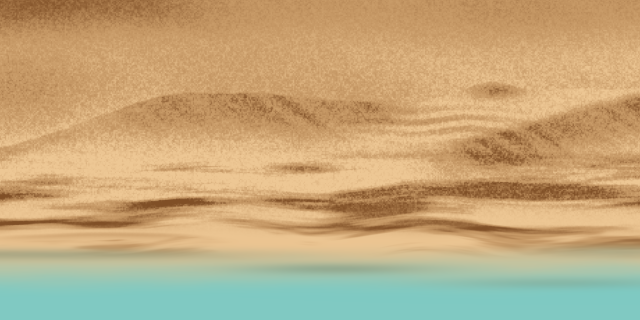
This texture is drawn by a Shadertoy shader. Its source:

```glsl
// Wind-blown sand dunes with rippled foreground, fading into a calm teal shore.

float hash(vec2 p) {
    vec3 q = fract(p.xyx * vec3(0.1031, 0.1030, 0.0973));
    q += dot(q, q.yzx + 33.33);
    return fract((q.x + q.y) * q.z);
}

float noise(vec2 p) {
    vec2 i = floor(p), f = fract(p);
    f = f * f * (3.0 - 2.0 * f);
    return mix(mix(hash(i), hash(i + vec2(1, 0)), f.x),
               mix(hash(i + vec2(0, 1)), hash(i + vec2(1, 1)), f.x), f.y);
}

float fbm(vec2 p) {
    float sum = 0.0, amp = 0.5;
    for (int i = 0; i < 4; i++) {
        sum += amp * noise(p);
        p = p * 2.03 + 17.3;
        amp *= 0.5;
    }
    return sum / 0.9375;
}

float blob(vec2 p, vec2 center, vec2 radius) {
    vec2 q = (p - center) / radius;
    return exp(-dot(q, q));
}

// Shaded hollow: crisp upper rim, long soft lower side, tapered ends.
float hollow(vec2 p, vec2 center, float halfLength, float depth) {
    float u = (p.x - center.x) / halfLength;
    float rim = center.y - 0.012 * u * u + 0.012 * (noise(vec2(p.x * 7.0, center.y * 90.0)) - 0.5);
    float d = rim - p.y;
    return smoothstep(-0.006, 0.010, d) * exp(-max(d, 0.0) / depth) * exp(-u * u * u * u);
}

// Height of the long rear ridge, with its small peak at the right.
float rearCrest(float x) {
    float y = 0.53 + 0.18 * smoothstep(-0.1, 0.62, x) - 0.028 * smoothstep(0.7, 1.2, x);
    y += 0.04 * smoothstep(1.3, 1.5, x) + 0.024 * exp(-pow((x - 1.54) / 0.075, 2.0));
    return y + 0.006 * (noise(vec2(x * 14.0, 3.0)) - 0.5);
}

float rightCrest(float x) {
    return 0.55 + 0.17 * smoothstep(1.25, 2.1, x) + 0.012 * (noise(vec2(x * 11.0, 8.0)) - 0.5);
}

float backdropTone(vec2 p, float crest) {
    float tone = 0.62 + 0.16 * (fbm(p * vec2(2.5, 7.0) + vec2(0.0, p.x * 2.0)) - 0.5);
    float top = smoothstep(0.84, 1.0, p.y + 0.02 * noise(p * 4.0));
    tone -= top * (0.20 + 0.22 * (1.0 - smoothstep(0.2, 0.8, p.x)));
    tone -= 0.15 * blob(p, vec2(0.05, 0.73), vec2(0.35, 0.1));
    tone += 0.14 * blob(p, vec2(1.8, 0.80), vec2(0.45, 0.07));
    float haze = exp(-max(p.y - crest, 0.0) / 0.05);
    return tone + haze * (0.24 * (1.0 - smoothstep(0.2, 0.6, p.x)) + 0.10 * smoothstep(1.2, 1.5, p.x));
}

// Shadowed slopes of the two dunes and the ribs between them.
float duneShade(vec2 p, float crest) {
    float x = p.x, d = crest - p.y;
    float slide = fbm(vec2((x + 1.4 * p.y) * 20.0, p.y * 5.0));
    float extent = mix(0.06, 0.20, smoothstep(0.1, 0.6, x)) * mix(1.0, 0.45, smoothstep(0.9, 1.35, x));
    float strength = mix(0.28, 0.50, smoothstep(0.25, 0.55, x)) * (1.0 - smoothstep(1.1, 1.4, x));
    float shade = strength * (1.0 - smoothstep(0.25 * extent, extent, d)) * (0.7 + 0.6 * slide);
    shade += 0.55 * blob(p, vec2(1.55, 0.718), vec2(0.10, 0.028));

    float e = rightCrest(x) - p.y;
    float face = smoothstep(-0.012, 0.03, e) * (1.0 - smoothstep(0.06, 0.22, e));
    shade += face * smoothstep(1.2, 1.55, x) * (0.25 + 0.50 * slide);

    float bend = 0.10 * noise(vec2(x * 4.0, p.y * 8.0)) + 0.12 * x;
    float ribs = smoothstep(0.0, 1.0, 0.5 + 0.5 * sin((p.y + bend) * 170.0));
    return shade + 0.38 * ribs * blob(p, vec2(1.39, 0.615), vec2(0.24, 0.05));
}

float rippleShade(vec2 p) {
    float zone = smoothstep(0.18, 0.26, p.y) * (1.0 - smoothstep(0.47, 0.55, p.y));
    float wind = fbm(vec2(p.x * 2.4, p.y * 26.0 + 1.5 * noise(p * vec2(3.0, 5.0))));
    float shade = zone * 0.75 * (smoothstep(0.40, 0.78, wind) - 0.12);
    shade += 0.50 * hollow(p, vec2(0.68, 0.382), 0.42, 0.026);
    shade += 0.40 * hollow(p, vec2(0.22, 0.312), 0.38, 0.022);
    shade += 0.40 * hollow(p, vec2(0.32, 0.272), 0.34, 0.016);
    shade += 0.32 * hollow(p, vec2(0.25, 0.445), 0.32, 0.018);
    shade += 0.30 * hollow(p, vec2(0.03, 0.395), 0.20, 0.026);
    shade += 0.34 * hollow(p, vec2(1.78, 0.365), 0.36, 0.020);
    shade += 0.32 * hollow(p, vec2(1.70, 0.295), 0.42, 0.018);
    shade += 0.28 * hollow(p, vec2(1.92, 0.420), 0.25, 0.014);
    return shade + 0.26 * hollow(p, vec2(1.05, 0.300), 0.34, 0.020);
}

vec3 sandColor(float tone) {
    vec3 low = mix(vec3(0.50, 0.31, 0.15), vec3(0.77, 0.59, 0.39), smoothstep(0.0, 0.5, tone));
    return mix(low, vec3(0.93, 0.78, 0.58), smoothstep(0.42, 1.0, tone));
}

void mainImage(out vec4 fragColor, in vec2 fragCoord) {
    vec2 p = fragCoord / iResolution.y;
    p.x *= 2.0 * iResolution.y / iResolution.x;
    float crest = rearCrest(p.x);

    // Sand tone, from far slope to near ripples
    float ground = 0.86 - duneShade(p, crest) - rippleShade(p);
    float rim = smoothstep(-0.005, 0.005, crest - p.y);
    float tone = mix(backdropTone(p, crest), ground, rim);

    // Grain is sharpest in the focused middle distance
    float focus = smoothstep(0.24, 0.42, p.y) * (1.0 - 0.45 * smoothstep(0.7, 1.0, p.y));
    float grain = noise(p * 230.0) + 0.6 * noise(p * 120.0 + 9.0) - 0.8;
    vec3 color = sandColor(clamp(tone + 0.24 * focus * grain, 0.0, 1.0));

    // Teal shore with blurred dark bands along its edge
    float drift = 0.035 * (fbm(p * vec2(2.0, 14.0)) - 0.5);
    float shore = 1.0 - smoothstep(0.075, 0.245, p.y + drift);
    float bands = blob(p, vec2(0.1, 0.205), vec2(0.65, 0.018)) + blob(p, vec2(1.05, 0.160), vec2(0.28, 0.018));
    bands += blob(p, vec2(1.95, 0.215), vec2(0.25, 0.020)) + 0.6 * blob(p, vec2(1.75, 0.115), vec2(0.35, 0.018));
    color = mix(color, vec3(0.50, 0.79, 0.76), shore);
    color = mix(color, vec3(0.40, 0.50, 0.42), 0.38 * clamp(bands, 0.0, 1.0));
    fragColor = vec4(color, 1.0);
}
```
